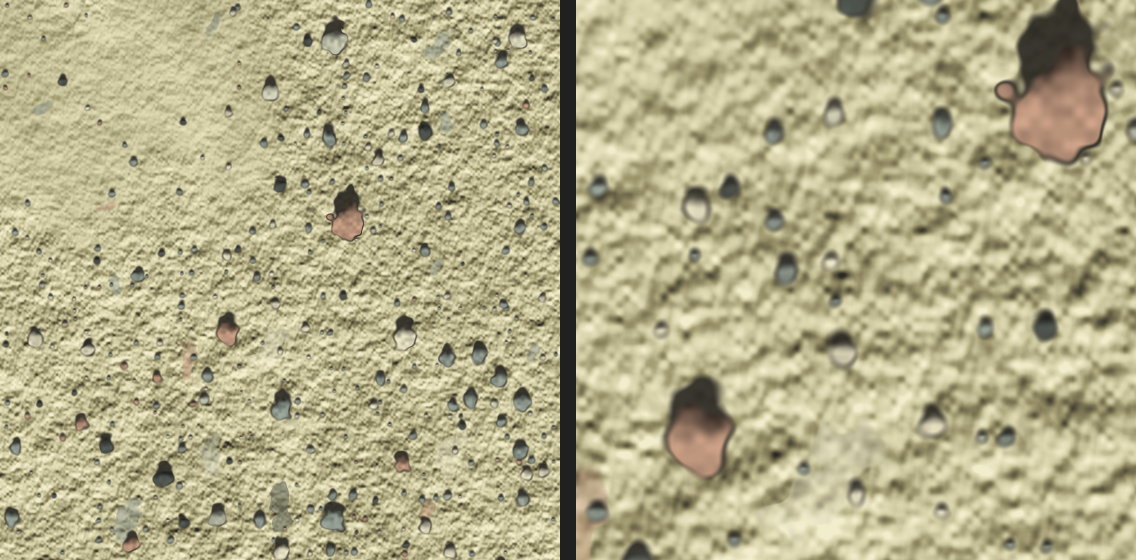
Left: the whole. Right: its middle third, enlarged.
Write a Shadertoy shader that draws this texture.

```glsl
// Sunlit dry sandy ground: gritty soil with scattered pebbles and sunken slabs.
// Soil is a height field of layered noise and cellular crumbs, lit from below;
// stones are jittered ellipses per grid cell, each casting a shadow upwards.

const vec3 SHADOW = vec3(0.17, 0.16, 0.14);
const vec3 UMBER  = vec3(0.41, 0.39, 0.28);
const vec3 EARTH  = vec3(0.62, 0.59, 0.43);
const vec3 SAND   = vec3(0.73, 0.71, 0.55);
const vec3 PALE   = vec3(0.84, 0.82, 0.66);
const vec3 GLINT  = vec3(0.95, 0.93, 0.80);
const vec3 SLATE  = vec3(0.53, 0.57, 0.53);
const vec3 ROSE   = vec3(0.70, 0.55, 0.46);
const vec3 CHALK  = vec3(0.83, 0.81, 0.70);

vec2 hash2(vec2 p) {
    vec3 q = fract(p.xyx * vec3(0.1031, 0.1030, 0.0973));
    q += dot(q, q.yzx + 33.33);
    return fract((q.xx + q.yz) * q.zy);
}

float valueNoise(vec2 p) {
    vec2 i = floor(p), f = fract(p);
    f = f * f * (3.0 - 2.0 * f);
    float low  = mix(hash2(i).x, hash2(i + vec2(1, 0)).x, f.x);
    float high = mix(hash2(i + vec2(0, 1)).x, hash2(i + vec2(1, 1)).x, f.x);
    return mix(low, high, f.y);
}

// Distance to the nearest jittered cell point
float cellular(vec2 p) {
    vec2 cell = floor(p);
    float nearest = 2.0;
    for (int y = -1; y <= 1; y++)
    for (int x = -1; x <= 1; x++) {
        vec2 id = cell + vec2(x, y);
        nearest = min(nearest, length(id + hash2(id) - p));
    }
    return nearest;
}

float soilHeight(vec2 p) {
    float height = -0.35 * cellular(p * 70.0);
    float amplitude = 1.0, frequency = 27.0;
    for (int i = 0; i < 4; i++) {
        height += amplitude * valueNoise(p * frequency + float(i) * 17.3);
        amplitude *= 0.68;
        frequency *= 2.03;
    }
    return height;
}

// Low on the packed upper left, high on loose gravel
float looseness(vec2 p) {
    float away = length((p - vec2(0.2, 0.83)) * vec2(1.0, 1.2));
    return smoothstep(0.15, 0.45, away + 0.25 * (valueNoise(p * 7.0) - 0.5));
}

float ramp(float a, float b, float x) { return clamp((x - a) / (b - a), 0.0, 1.0); }

vec3 soilColor(float tone) {
    vec3 color = mix(SHADOW, UMBER, ramp(0.18, 0.38, tone));
    color = mix(color, EARTH, ramp(0.38, 0.58, tone));
    color = mix(color, SAND, ramp(0.58, 0.70, tone));
    color = mix(color, PALE, ramp(0.70, 0.81, tone));
    return mix(color, GLINT, ramp(0.81, 0.98, tone));
}

vec3 stoneColor(float pick) {
    vec3 color = mix(SLATE, CHALK, smoothstep(0.35, 0.6, pick));
    color = mix(color, ROSE, smoothstep(0.74, 0.78, pick));
    return mix(color, SLATE * 0.55, smoothstep(0.87, 0.9, pick));
}

// One layer of stones; reach is the shadow length in stone radii
vec3 scatterStones(vec3 ground, vec2 p, float cells, float share, float aspect, float reach, float opacity) {
    vec2 q = p * cells, cell = floor(q);
    float soft = 0.003 * cells;
    vec2 wobble = vec2(valueNoise(p * 75.0), valueNoise(p * 75.0 + 9.0)) - 0.5;
    float grain = valueNoise(p * 150.0) - 0.5;
    for (int y = -1; y <= 1; y++)
    for (int x = -1; x <= 1; x++) {
        vec2 id = cell + vec2(x, y);
        vec2 chance = hash2(id + cells * 3.7), look = hash2(id + cells * 8.1 + 40.0);
        if (chance.x > share * mix(0.4, 1.0, looseness((id + 0.5) / cells))) continue;
        float radius = mix(0.12, 0.34, chance.y * chance.y);
        vec2 d = q - id - 0.3 - 0.4 * hash2(id + 71.0) + wobble * radius * 0.55;

        // Tapered shadow pointing up
        float along = clamp(d.y / (radius * reach + 0.001), 0.0, 1.0);
        float shade = length(d - vec2(0.0, along * radius * reach)) - radius * (1.0 - 0.3 * along);
        ground = mix(ground, SHADOW, (1.0 - smoothstep(-soft, soft, shade)) * 0.92 * step(0.01, reach));

        // Stone body, bright on its lower side
        float angle = 0.3 + look.x * 1.5;
        vec2 axis = vec2(cos(angle), sin(angle));
        vec2 local = vec2(dot(d, axis), dot(d, vec2(-axis.y, axis.x)) * aspect);
        float body = (length(local) - radius) / sqrt(aspect);
        float lit = mix(1.08, 0.42, smoothstep(-0.1, 0.9, d.y / radius) * min(reach + 0.3, 1.0));
        vec3 color = stoneColor(look.y) * (lit + 0.3 * grain);
        ground = mix(ground, color, (1.0 - smoothstep(-soft, soft, body)) * opacity);
    }
    return ground;
}

void mainImage(out vec4 fragColor, in vec2 fragCoord) {
    vec2 p = fragCoord / iResolution.y;

    // Soil lit along the vertical slope, with deeper hollows than crests
    vec2 stride = vec2(-0.0006, 0.0025);
    float relief = soilHeight(p + stride) - soilHeight(p - stride);
    relief *= relief < 0.0 ? 0.85 : 0.6;
    float loose = looseness(p);
    float patches = valueNoise(p * 6.0) + 0.6 * valueNoise(p * 17.0 + 5.0) - 0.8;
    float tone = 0.745 - 0.02 * loose + 0.1 * patches + relief * mix(0.45, 1.0, loose);
    vec3 color = soilColor(tone);

    // Sunken slabs, then grit, pebbles and large stones
    color = scatterStones(color, p, 7.0, 0.32, 2.4, 0.0, 0.5);
    color = scatterStones(color, p, 48.0, 0.13, 1.2, 0.8, 0.9);
    color = scatterStones(color, p, 23.0, 0.17, 1.3, 1.0, 0.92);
    color = scatterStones(color, p, 9.0, 0.22, 1.2, 1.1, 0.95);
    fragColor = vec4(clamp(color, 0.0, 1.0), 1.0);
}
```
